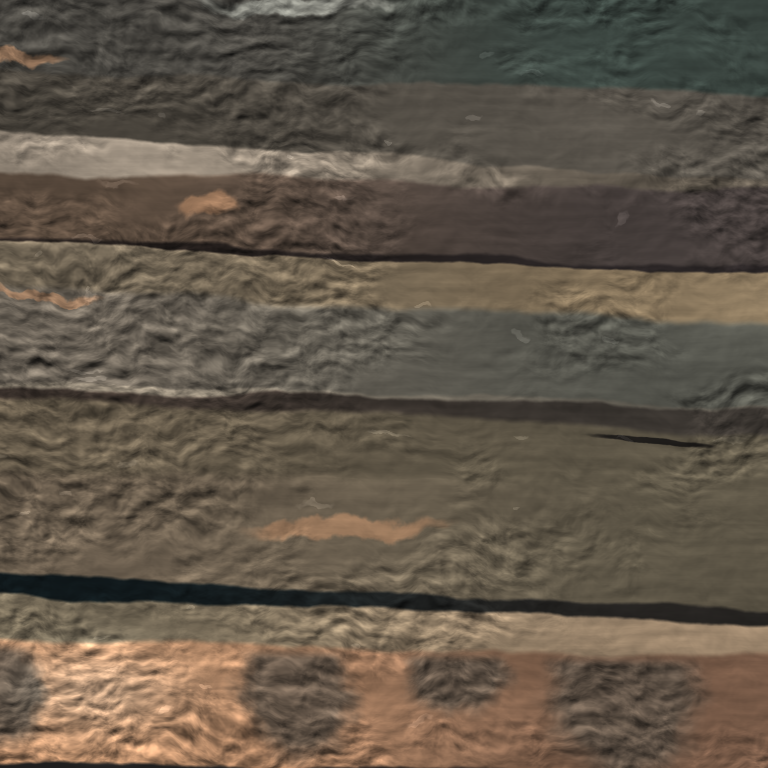
A Shadertoy shader for this texture:

```glsl
// Stacked weathered timbers: tilted strips for ledges, faces and dark gaps are
// painted from top to bottom, each with a ragged upper edge. Warped noise adds
// faint grain and patchy roughness; blobs add bare wood, bark and flakes.

float hash(vec2 p) {
    vec3 q = fract(vec3(p.xyx) * 0.1031);
    q += dot(q, q.yzx + 33.33);
    return fract((q.x + q.y) * q.z);
}

float noise(vec2 p) {
    vec2 i = floor(p), f = fract(p);
    f = f * f * (3.0 - 2.0 * f);
    return mix(mix(hash(i), hash(i + vec2(1, 0)), f.x),
               mix(hash(i + vec2(0, 1)), hash(i + vec2(1, 1)), f.x), f.y);
}

float fbm(vec2 p) {
    float sum = 0.0, amp = 0.53;
    for (int i = 0; i < 4; i++) {
        sum += amp * noise(p);
        p = mat2(1.6, 1.2, -1.2, 1.6) * p + 17.3;
        amp *= 0.5;
    }
    return sum;
}

// Fill everything below a tilted edge, shading from colour a to colour b
vec3 strip(vec3 under, vec2 p, float left, float right, float soft, vec3 a, vec3 b) {
    float edge = mix(left, right, p.x) + 0.02 * (fbm(vec2(p.x * 8.0, left * 91.0)) - 0.5);
    float depth = p.y - edge;
    vec3 tone = mix(a, b, smoothstep(0.1, 0.9, p.x));
    float rim = smoothstep(0.45, 0.65, noise(vec2(p.x * 14.0, left * 57.0)));
    tone *= 1.0 + 0.35 * rim * exp(-abs(depth) * 220.0) * (1.0 - 0.7 * p.x);
    return mix(under, tone, smoothstep(-soft, soft, depth));
}

float blob(vec2 p, vec2 centre, vec2 radius) {
    return 1.0 - smoothstep(0.7, 1.2, length((p - centre) / radius));
}

void mainImage(out vec4 fragColor, in vec2 fragCoord) {
    vec2 p = fragCoord / iResolution.xy;
    p.y = 1.0 - p.y;                                  // measured downwards
    vec2 warp = vec2(fbm(p * 10.0), fbm(p * 10.0 + 40.0)) - 0.5;
    vec2 fine = vec2(fbm(p * 45.0), fbm(p * 45.0 + 70.0)) - 0.5;
    vec2 q = p + 0.04 * warp + vec2(0.03, 0.02) * fine;
    vec2 e = p + 0.004 * fine;                        // slightly frayed edges

    // Shadowed upper timbers
    vec3 wood = mix(vec3(0.27, 0.26, 0.24), vec3(0.23, 0.27, 0.25), smoothstep(0.3, 0.8, p.x));
    wood = mix(wood, vec3(0.47, 0.47, 0.44), blob(q, vec2(0.38, 0.0), vec2(0.12, 0.013)));
    wood = strip(wood, e, 0.092, 0.122, 0.004, vec3(0.28, 0.26, 0.23), vec3(0.33, 0.31, 0.28));
    wood = strip(wood, e, 0.168, 0.236, 0.003, vec3(0.60, 0.55, 0.49), vec3(0.35, 0.32, 0.28));
    wood = strip(wood, e, 0.224, 0.246, 0.004, vec3(0.35, 0.29, 0.24), vec3(0.27, 0.24, 0.23));
    wood = strip(wood, e, 0.308, 0.350, 0.003, vec3(0.12, 0.10, 0.09), vec3(0.17, 0.15, 0.15));

    // Middle timbers
    wood = strip(wood, e, 0.314, 0.360, 0.002, vec3(0.40, 0.36, 0.30), vec3(0.53, 0.46, 0.36));
    wood = strip(wood, e, 0.374, 0.424, 0.006, vec3(0.39, 0.36, 0.32), vec3(0.33, 0.33, 0.30));
    wood = strip(wood, e, 0.500, 0.529, 0.003, vec3(0.53, 0.49, 0.43), vec3(0.39, 0.37, 0.33));
    wood = strip(wood, e, 0.505, 0.533, 0.003, vec3(0.20, 0.17, 0.15), vec3(0.24, 0.22, 0.20));
    wood = strip(wood, e, 0.517, 0.568, 0.005, vec3(0.37, 0.33, 0.27), vec3(0.37, 0.34, 0.28));
    wood = strip(wood, e, 0.610, 0.640, 0.010, vec3(0.41, 0.36, 0.30), vec3(0.37, 0.34, 0.28));

    // Deep gap and the stripped bottom timber
    wood = strip(wood, e, 0.748, 0.796, 0.003, vec3(0.06, 0.09, 0.10), vec3(0.15, 0.14, 0.13));
    wood = strip(wood, e, 0.778, 0.811, 0.003, vec3(0.43, 0.39, 0.32), vec3(0.62, 0.53, 0.43));
    wood = strip(wood, e, 0.831, 0.856, 0.005, vec3(0.70, 0.53, 0.40), vec3(0.45, 0.34, 0.27));

    // Grey bark left on the bottom timber, and a paler sunlit area
    float bark = max(blob(q, vec2(0.0, 0.90), vec2(0.06, 0.07)),
                     blob(q, vec2(0.39, 0.90), vec2(0.07, 0.085)));
    bark = max(bark, blob(q, vec2(0.59, 0.87), vec2(0.07, 0.06)));
    bark = max(bark, blob(q, vec2(0.81, 0.90), vec2(0.10, 0.12)));
    bark *= smoothstep(0.832, 0.852, p.y - 0.022 * p.x);
    wood = mix(wood, vec3(0.34, 0.30, 0.26), 0.88 * bark);
    vec2 sun = (p - vec2(0.12, 0.90)) * vec2(9, 20);
    wood += vec3(0.13, 0.15, 0.15) * exp(-dot(sun, sun));

    // Bare orange wood and a long crack
    float bare = max(blob(q, vec2(0.275, 0.27), vec2(0.04, 0.016)),
                     blob(q, vec2(0.45, 0.69), vec2(0.13, 0.014)));
    bare = max(bare, blob(q, vec2(0.06, 0.377), vec2(0.07, 0.006)));
    bare = max(bare, blob(q, vec2(0.02, 0.074), vec2(0.06, 0.009)));
    wood = mix(wood, vec3(0.68, 0.51, 0.38), 0.65 * bare);
    wood = mix(wood, vec3(0.13, 0.12, 0.11), blob(e, vec2(0.85, 0.489 + 0.1 * p.x), vec2(0.08, 0.004)));

    // Scattered flakes, densest towards the left
    for (int i = 0; i < 40; i++) {
        float k = float(i), x = hash(vec2(k, 3.0));
        vec2 centre = vec2(x * (0.4 + 0.6 * x), 0.02 + 0.96 * hash(vec2(k, 8.0)));
        vec2 size = vec2(0.004 + 0.02 * hash(vec2(k, 13.0)), 0.002 + 0.003 * hash(vec2(k, 21.0)));
        wood = mix(wood, wood * 1.2 + 0.07, 0.6 * blob(q, centre, size));
    }

    // Patchy roughness lit from above, faint long grain and broad staining
    float patchy = smoothstep(0.42, 0.66, fbm(p * vec2(5.0, 9.0) + 3.0) + 0.16 - 0.2 * p.x);
    vec2 g = (p + 0.05 * warp) * vec2(40.0, 75.0);
    float relief = fbm(g) - fbm(g + vec2(0.2, 0.5));
    float grain = fbm((p + 0.012 * warp) * vec2(9.0, 120.0)) - 0.5;
    float stain = fbm(p * vec2(4.0, 14.0) + 9.0) - 0.5;
    wood *= 1.0 + (0.2 + 1.1 * max(patchy, bark)) * relief + 0.2 * grain + 0.3 * stain;

    // Lower edge shadow
    wood = strip(wood, e, 0.994, 1.006, 0.003, vec3(0.12), vec3(0.16, 0.13, 0.12));
    fragColor = vec4(clamp(wood, 0.0, 1.0), 1.0);
}
```
